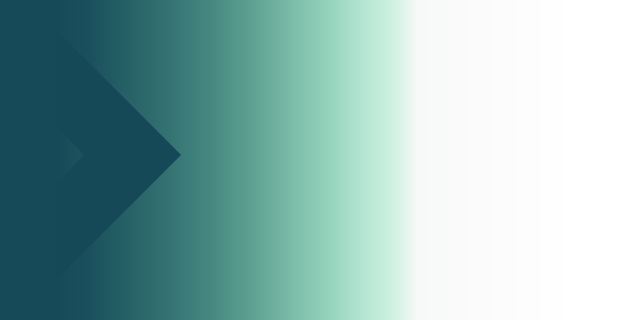
A WebGL 1 fragment shader for this background:

```glsl
precision highp float;
// Teal to mint to white horizontal gradient with nested right-pointing arrowheads.
uniform vec2 u_resolution;

// Linear blend from one gradient stop to the next.
vec3 stop(vec3 from, vec3 to, float start, float end, float x) {
  return mix(from, to, clamp((x - start) / (end - start), 0.0, 1.0));
}

vec3 background(float x) {
  vec3 c = vec3(0.09, 0.29, 0.35);
  c = stop(c, vec3(0.10, 0.31, 0.36), 0.17, 0.27, x);
  c = stop(c, vec3(0.20, 0.445, 0.445), 0.27, 0.52, x);
  c = stop(c, vec3(0.28, 0.54, 0.51), 0.52, 0.667, x);
  c = stop(c, vec3(0.37, 0.635, 0.575), 0.667, 0.79, x);
  c = stop(c, vec3(0.48, 0.735, 0.655), 0.79, 0.91, x);
  c = stop(c, vec3(0.60, 0.835, 0.75), 0.91, 1.04, x);
  c = stop(c, vec3(0.72, 0.91, 0.835), 1.04, 1.15, x);
  c = stop(c, vec3(0.82, 0.945, 0.89), 1.15, 1.235, x);
  c = stop(c, vec3(0.97, 0.975, 0.972), 1.235, 1.305, x);
  return stop(c, vec3(1.0), 1.33, 1.80, x);
}

// Coverage of a right-angled arrowhead with its tip at the given point.
float arrowhead(vec2 p, vec2 tip, float left, float pixel) {
  float slant = (abs(p.y - tip.y) + p.x - tip.x) * 0.7071;
  return 1.0 - smoothstep(-0.7 * pixel, 0.7 * pixel, max(slant, left - p.x));
}

void main() {
  // Height is one unit; the width follows the canvas, laid out for 2:1.
  vec2 p = gl_FragCoord.xy / u_resolution * vec2(2.0, 1.0);
  float pixel = 1.0 / u_resolution.y;
  vec3 color = background(p.x);

  // Large dark arrowhead, then the faint lighter one inside it.
  float large = arrowhead(p, vec2(0.566, 0.516), 0.17, pixel);
  color = mix(color, vec3(0.088, 0.285, 0.345), large);
  float small = arrowhead(p, vec2(0.263, 0.516), 0.174, pixel);
  float fade = smoothstep(0.16, 0.25, p.x);
  color = mix(color, vec3(0.105, 0.315, 0.36), small * fade);

  gl_FragColor = vec4(color, 1.0);
}
```
